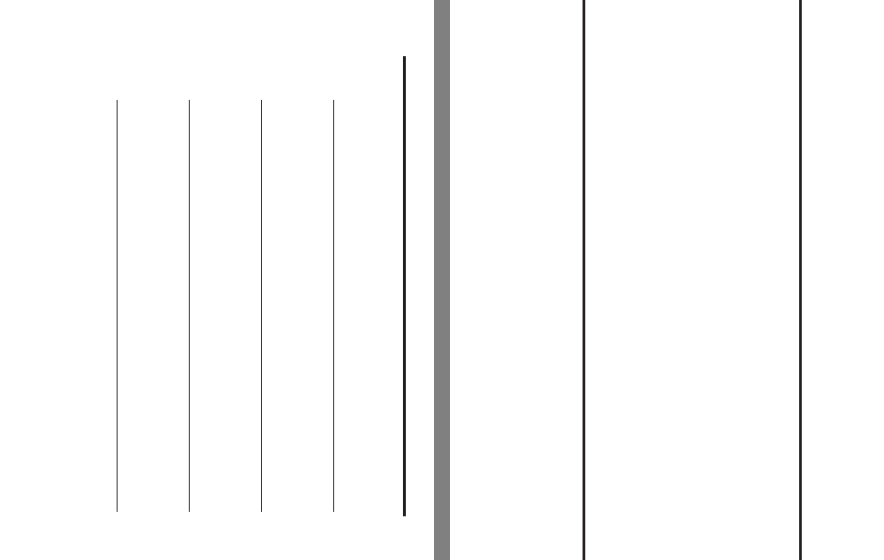
Left, the full canvas; right, a detail of the centre.
Write a WebGL 1 fragment shader that draws this pattern.

```glsl
precision highp float;
// Four thin vertical rules, evenly spaced, and one taller heavy rule on a white page.

uniform vec2 u_resolution;

// Lengths are in units of the canvas height.
#define RULE_COUNT 4
#define FIRST_RULE_X 0.20834
#define RULE_SPACING 0.12891
#define RULE_WIDTH 0.0016
#define RULE_SPAN vec2(0.0859, 0.8216)
#define HEAVY_X 0.7214
#define HEAVY_WIDTH 0.0052
#define HEAVY_SPAN vec2(0.0781, 0.8997)
#define PAPER vec3(1.0)
#define INK vec3(0.137, 0.122, 0.125)

// Fraction of a pixel-wide interval around x that lies between two edges.
float intervalCoverage(float x, float low, float high, float pixel) {
    float overlap = min(x + 0.5 * pixel, high) - max(x - 0.5 * pixel, low);
    return clamp(overlap / pixel, 0.0, 1.0);
}

// Antialiased vertical bar; span holds its bottom and top.
float verticalRule(vec2 p, float center, float width, vec2 span, float pixel) {
    float halfWidth = 0.5 * width;
    float across = intervalCoverage(p.x, center - halfWidth, center + halfWidth, pixel);
    return across * intervalCoverage(p.y, span.x, span.y, pixel);
}

void main() {
    float pixel = 1.0 / u_resolution.y;
    vec2 p = gl_FragCoord.xy * pixel;
    p.x += 0.5 * (0.7734375 - u_resolution.x * pixel); // keep the layout centred

    // Nearest thin rule, limited to the available count
    float index = floor((p.x - FIRST_RULE_X) / RULE_SPACING + 0.5);
    index = clamp(index, 0.0, float(RULE_COUNT - 1));
    float ruleX = FIRST_RULE_X + index * RULE_SPACING;
    float ink = verticalRule(p, ruleX, RULE_WIDTH, RULE_SPAN, pixel);

    // Heavy rule at the right margin
    ink = max(ink, verticalRule(p, HEAVY_X, HEAVY_WIDTH, HEAVY_SPAN, pixel));

    gl_FragColor = vec4(mix(PAPER, INK, ink), 1.0);
}
```
